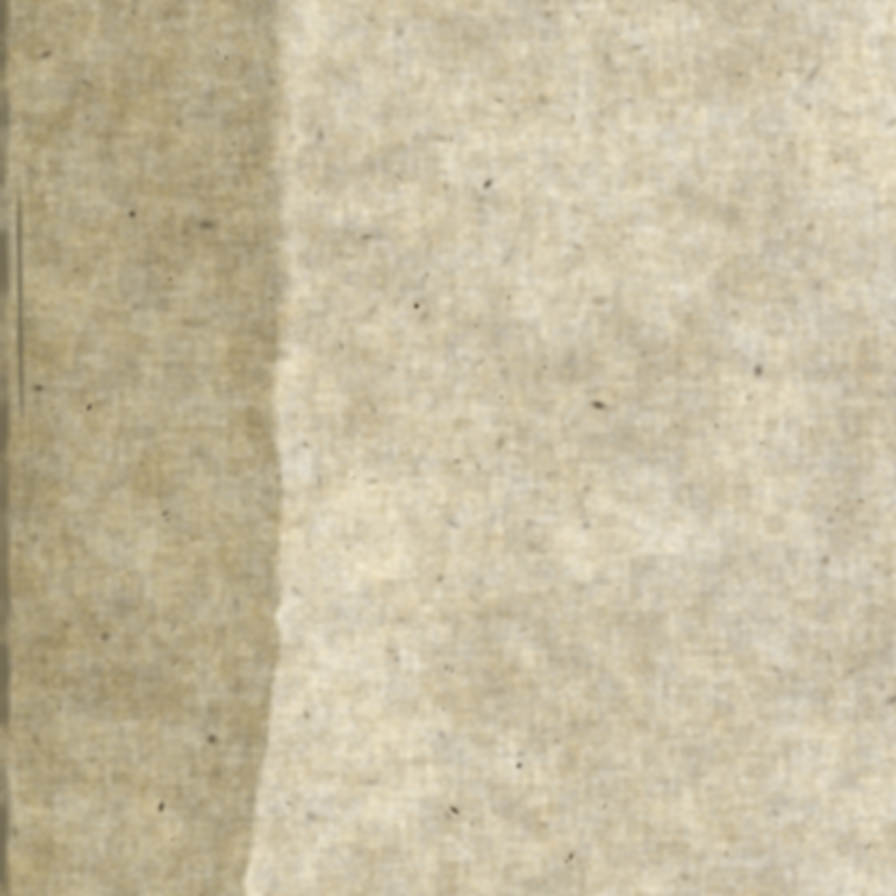
This texture is drawn by a WebGL 2 fragment shader. Its source:

```glsl
#version 300 es
precision highp float;
// Aged mottled paper with a darker stained band and worn edge at the left.
#define PAPER vec3(0.820, 0.780, 0.678)
#define STAIN vec3(0.692, 0.643, 0.512)
#define EDGE_DARK vec3(0.43, 0.40, 0.31)
#define SPECK_COLOR vec3(0.37, 0.32, 0.24)
#define BAND_WIDTH 0.310
#define MOTTLE 0.175
#define TINT 0.085
#define FIBER 0.050
#define SPECK_CELLS 11.0
#define SPECK_SHARE 0.17

uniform vec2 u_resolution;
out vec4 fragColor;

float hash(vec2 p) {
    vec3 q = fract(vec3(p.xyx) * 0.1031);
    q += dot(q, q.yzx + 33.33);
    return fract((q.x + q.y) * q.z);
}

// Smooth value noise, centred on zero.
float noise(vec2 p) {
    vec2 i = floor(p), f = fract(p);
    f = f * f * (3.0 - 2.0 * f);
    float low = mix(hash(i), hash(i + vec2(1, 0)), f.x);
    float high = mix(hash(i + vec2(0, 1)), hash(i + vec2(1, 1)), f.x);
    return mix(low, high, f.y) - 0.5;
}

// Layered noise, rotated per octave to hide the lattice.
float cloud(vec2 p) {
    float sum = 0.0, weight = 0.36;
    for (int k = 0; k < 4; k++) {
        sum += weight * noise(p);
        p = mat2(0.8, 0.6, -0.6, 0.8) * p * 1.9 + 17.3;
        weight *= 0.86;
    }
    return sum;
}

// Soft, slightly elongated specks on a jittered grid.
float specks(vec2 uv, float cells, float share, float size) {
    vec2 p = uv * cells, home = floor(p);
    float cover = 0.0;
    for (int y = -1; y <= 1; y++) {
        for (int x = -1; x <= 1; x++) {
            vec2 id = home + vec2(x, y);
            vec2 center = id + vec2(hash(id + 3.7), hash(id + 51.2));
            float angle = 3.14159 * hash(id + 83.1);
            float c = cos(angle), s = sin(angle);
            vec2 d = mat2(c, -s, s, c) * (p - center) / cells;
            d.x *= mix(0.45, 1.0, hash(id + 29.4));
            float radius = size * mix(0.6, 1.2, hash(id + 11.9));
            float strength = mix(0.4, 1.0, hash(id + 67.8));
            float present = step(hash(id + 140.6), share);
            cover = max(cover, present * strength * exp(-dot(d, d) / (radius * radius)));
        }
    }
    return cover;
}

void main() {
    vec2 uv = gl_FragCoord.xy / u_resolution;

    // Stained band with a gently wandering border that narrows at the bottom.
    float border = BAND_WIDTH - 0.035 * (1.0 - smoothstep(0.0, 0.30, uv.y))
                 + 0.010 * noise(vec2(3.0, uv.y * 9.0)) + 0.007 * noise(uv * 55.0);
    float offset = uv.x - border;
    float softness = mix(0.006, 0.020, smoothstep(0.35, 0.9, uv.y));
    float band = 1.0 - smoothstep(-softness, softness, offset);
    vec3 color = mix(PAPER, STAIN, band);

    // Broad shading: pale rim beside the band, darker rims inside it.
    color += 0.018 * (1.0 - band) * exp(-max(offset, 0.0) * 16.0);
    color -= 0.022 * band * exp(-abs(offset) * 28.0);
    color -= vec3(0.035, 0.035, 0.045) * band * exp(-abs(uv.x - 0.035) * 45.0);
    color += 0.015 * band * (1.0 - smoothstep(0.05, 0.45, uv.y));
    color += vec3(0.0, 0.003, 0.014) * smoothstep(0.6, 1.0, uv.x);

    // Mottling at several sizes and a drift between ochre and grey.
    float mottle = cloud(uv * 22.0) + 0.5 * noise(uv * 7.0 + 9.1);
    mottle += 0.28 * noise(uv * 125.0 + 31.0);
    color += MOTTLE * mottle * vec3(0.92, 1.0, 1.08);
    float tint = cloud(uv * 31.0 + 70.0);
    color += TINT * tint * vec3(0.55, 0.05, -1.0);

    // Faint short fibres in both directions of the weave.
    float fibers = noise(uv * vec2(140.0, 38.0) + 5.0) + noise(uv * vec2(36.0, 140.0) + 23.0);
    color += FIBER * fibers;

    // Fine dirt and a few distinct dark specks.
    float dirt = 0.30 * specks(uv + 4.0, 30.0, 0.18, 0.0045);
    float dark = 0.85 * specks(uv + 1.0, SPECK_CELLS, SPECK_SHARE, 0.0048);
    color = mix(color, SPECK_COLOR, max(dirt, dark));

    // Worn outer edge: broken shadow and a thin crease in the upper half.
    float wear = smoothstep(-0.30, 0.25, noise(vec2(7.0, uv.y * 13.0)) + 0.5 * noise(uv * 45.0));
    float rim = 1.0 - smoothstep(0.004, 0.016, uv.x + 0.006 * noise(uv * 40.0));
    color = mix(color, EDGE_DARK, rim * mix(0.30, 0.90, wear));
    float creaseX = 0.022 + 0.006 * noise(vec2(uv.y * 8.0, 2.0));
    float crease = exp(-pow((uv.x - creaseX) / 0.004, 2.0));
    crease *= smoothstep(0.50, 0.58, uv.y) * (1.0 - smoothstep(0.74, 0.82, uv.y));
    color = mix(color, EDGE_DARK, 0.65 * crease);

    fragColor = vec4(clamp(color, 0.0, 1.0), 1.0);
}
```
